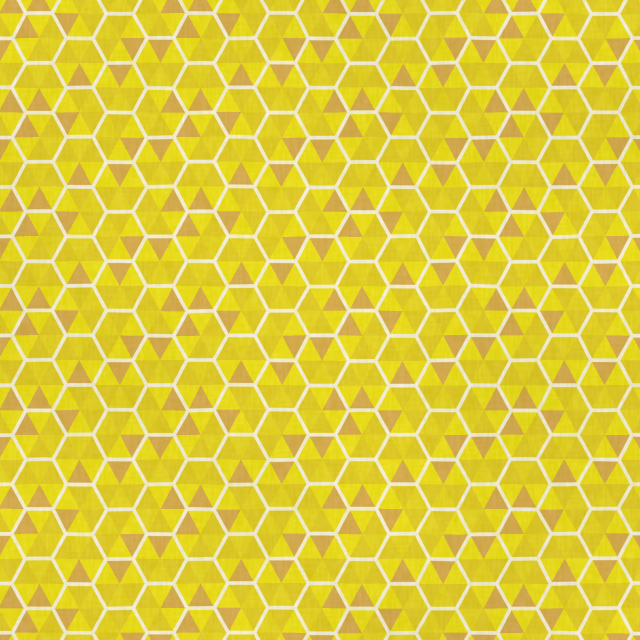
A Shadertoy shader for this pattern:

```glsl
// Printed cotton: white honeycomb lines over hexagons split into six yellow and tan triangles.

const vec2  PITCH       = vec2(0.06315, 0.07747);  // column and row spacing
const vec2  ORIGIN      = vec2(0.5664, 0.5530);    // centre of cell (0, 0)
const float HALF_LINE   = 0.038;                   // in row spacings
const float WOBBLE      = 0.0011;                  // cloth distortion
const float WEAVE       = 0.055;                   // thread contrast
const float MOTTLE      = 0.035;                   // broad uneven shading
const int   SAMPLES     = 3;                       // antialiasing grid side

const vec3 LINE_COLOR   = vec3(0.93, 0.91, 0.81);
const vec3 TAN_COLOR    = vec3(0.82, 0.66, 0.30);
const vec3 GOLD_COLOR   = vec3(0.855, 0.775, 0.15);
const vec3 MID_COLOR    = vec3(0.875, 0.81, 0.14);
const vec3 BRIGHT_COLOR = vec3(0.90, 0.85, 0.11);

// Tan sector for each of four columns, counted anticlockwise from the right
const ivec4 TAN_EVEN_ROW = ivec4(4, 4, 1, 1);
const ivec4 TAN_ODD_ROW  = ivec4(2, 3, 5, 0);

const float SECTOR_ANGLE = 1.04719755;
const float HEX_SLOPE    = 0.8660254;

float hash(vec2 p) {
    vec3 h = fract(vec3(p.xyx) * 0.1031);
    h += dot(h, h.yzx + 33.33);
    return fract((h.x + h.y) * h.z);
}

float noise(vec2 p) {
    vec2 i = floor(p), f = fract(p);
    f = f * f * (3.0 - 2.0 * f);
    return mix(mix(hash(i), hash(i + vec2(1, 0)), f.x),
               mix(hash(i + vec2(0, 1)), hash(i + vec2(1, 1)), f.x), f.y);
}

// Offset from the nearest hexagon centre; cell receives its column and row
vec2 hexCell(vec2 q, out ivec2 cell) {
    vec2 even = vec2(2.0 * floor(q.x * 0.5 + 0.5), floor(q.y + 0.5));
    vec2 odd  = vec2(2.0 * floor(q.x * 0.5) + 1.0, floor(q.y) + 0.5);
    vec2 toRegular = vec2(HEX_SLOPE, 1.0);
    vec2 a = (q - even) * toRegular;
    vec2 b = (q - odd) * toRegular;
    bool nearEven = dot(a, a) < dot(b, b);
    cell = ivec2(floor(nearEven ? even : odd));
    return nearEven ? a : b;
}

// Fill by the sector's distance around the hexagon from the tan one
vec3 sectorColor(vec2 u, ivec2 cell) {
    int sector = int(floor(mod(atan(u.y, u.x) / SECTOR_ANGLE, 6.0)));
    int column = cell.x & 3;
    int tanSector = (cell.y & 1) == 0 ? TAN_EVEN_ROW[column] : TAN_ODD_ROW[column];
    int turn = (sector - tanSector + 6) % 6;
    if (turn == 0) return TAN_COLOR;
    if (turn == 3) return MID_COLOR;
    return (turn == 1 || turn == 5) ? BRIGHT_COLOR : GOLD_COLOR;
}

vec3 honeycomb(vec2 p, float pixel) {
    ivec2 cell;
    vec2 u = hexCell((p - ORIGIN) / PITCH, cell);
    vec2 a = abs(u);
    float edge = 0.5 - max(a.y, HEX_SLOPE * a.x + 0.5 * a.y);
    float aa = 0.5 * pixel / PITCH.y;
    float ink = smoothstep(HALF_LINE - aa, HALF_LINE + aa, edge);
    return mix(LINE_COLOR, sectorColor(u, cell), ink);
}

void mainImage(out vec4 fragColor, in vec2 fragCoord) {
    float pixel = 1.0 / iResolution.y;
    vec2 p = fragCoord * pixel;
    vec2 bend = WOBBLE * (vec2(noise(p * 14.0), noise(p * 14.0 + 57.0)) * 2.0 - 1.0);

    // Supersampled print
    vec3 color = vec3(0.0);
    for (int j = 0; j < SAMPLES; j++)
        for (int i = 0; i < SAMPLES; i++) {
            vec2 jitter = (vec2(i, j) + 0.5) / float(SAMPLES) - 0.5;
            color += honeycomb(p + bend + jitter * pixel, pixel);
        }
    color /= float(SAMPLES * SAMPLES);

    // Crossing threads and soft unevenness
    float threads = 0.6 * noise(p * vec2(300.0, 70.0)) + 0.4 * noise(p * vec2(80.0, 280.0) + 31.0);
    float shade = 1.0 + WEAVE * (threads - 0.5) + MOTTLE * (noise(p * 5.0 + 9.0) - 0.5);
    color = color * shade + vec3(0.0, 0.0, 0.09) * (threads - 0.5);

    fragColor = vec4(clamp(color, 0.0, 1.0), 1.0);
}
```
